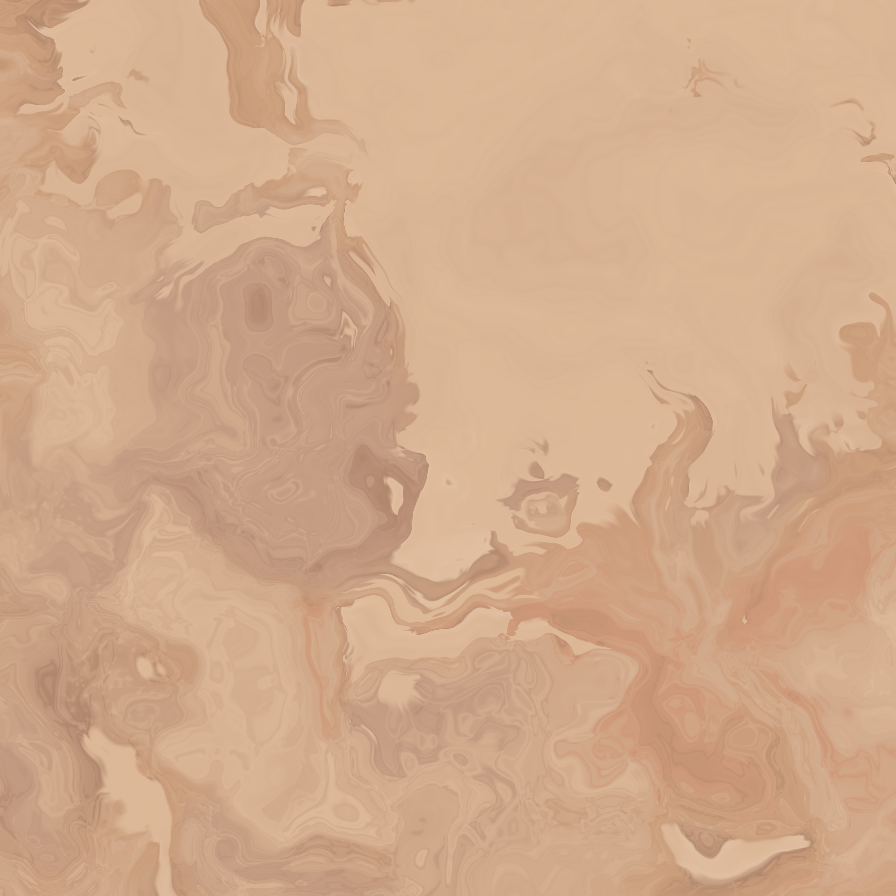
A Shadertoy shader for this texture:

```glsl
// Marbled sandstone: a smooth pale sand basin bordered by veined, weathered brown rock.
#define SCALE 3.2        // broad features per canvas
#define WARP 1.1         // strength of the swirling
#define SHORE_ROUGH 0.42 // raggedness of the basin edge
#define VEINS 6.0        // contour lines per unit of rock height
#define VEIN_INK 0.20    // contrast of the contour lines
#define ROCK_TONE 0.43   // mean darkness of the rock
#define RELIEF 0.62      // tonal range of the rock
#define RIM_DARK 0.36    // darkening along the basin edge

const vec3 CREAM = vec3(0.90, 0.78, 0.67);
const vec3 SAND  = vec3(0.865, 0.722, 0.595);
const vec3 TAN   = vec3(0.82, 0.67, 0.55);
const vec3 OCHRE = vec3(0.80, 0.625, 0.485);
const vec3 TAUPE = vec3(0.765, 0.61, 0.51);
const vec3 ROSE  = vec3(0.81, 0.60, 0.475);
const vec3 UMBER = vec3(0.69, 0.525, 0.425);

// Random unit vector for a lattice cell
vec2 cellGradient(vec2 cell) {
    uvec2 u = uvec2(ivec2(cell) + 4096);
    uint n = u.x * 374761u + u.y * 668265u;
    n = (n ^ (n >> 13)) * 127413u;
    n = (n ^ (n >> 15)) * 224683u;
    n ^= n >> 16;
    float angle = 6.28318 * float(n & 65535u) / 65536.0;
    return vec2(cos(angle), sin(angle));
}

// Gradient noise, about -1 to 1
float noise(vec2 p) {
    vec2 i = floor(p), f = p - i;
    vec2 s = f * f * f * (f * (f * 6.0 - 15.0) + 10.0);
    vec2 e = vec2(1.0, 0.0);
    float a = dot(cellGradient(i), f);
    float b = dot(cellGradient(i + e.xy), f - e.xy);
    float c = dot(cellGradient(i + e.yx), f - e.yx);
    float d = dot(cellGradient(i + e.xx), f - e.xx);
    return 1.5 * mix(mix(a, b, s.x), mix(c, d, s.x), s.y);
}

float fbm(vec2 p, int octaves) {
    float sum = 0.0, amp = 0.5;
    for (int i = 0; i < octaves; i++) {
        sum += amp * noise(p);
        p = mat2(1.6, 1.2, -1.2, 1.6) * p + 5.3;
        amp *= 0.5;
    }
    return sum;
}

vec2 fbm2(vec2 p, int octaves) {
    return vec2(fbm(p, octaves), fbm(p + vec2(31.7, 17.3), octaves));
}

// Thin smooth line wherever the field crosses a level
float contour(float field, float width) {
    float slope = fwidth(field);
    float gap = abs(fract(field) - 0.5);
    return (1.0 - smoothstep(0.0, width + slope, gap)) / (1.0 + 1.5 * slope);
}

// Signed depth of the wedge-shaped basin, positive inside
float basin(vec2 uv) {
    float west = 0.92 * (uv.x - 0.18 - 0.42 * (1.0 - uv.y));
    float south = 0.85 * (uv.y - 0.35 - 0.62 * (uv.x - 0.5));
    float north = 1.07 - uv.y;
    return min(min(west, south), north);
}

// Colour ladder from sand to umber
vec3 toneColor(float tone, vec3 middle) {
    vec3 c = mix(SAND, TAN, smoothstep(0.0, 0.36, tone));
    c = mix(c, middle, smoothstep(0.30, 0.62, tone));
    return mix(c, UMBER, smoothstep(0.58, 1.05, tone));
}

void mainImage(out vec4 fragColor, in vec2 fragCoord) {
    vec2 uv = fragCoord / iResolution.xy;

    // Swirled coordinates
    vec2 p = uv * SCALE;
    vec2 broad = p + WARP * fbm2(p + 3.1, 4);
    vec2 fine = broad + 0.55 * WARP * fbm2(broad * 2.2 + 11.0, 4);

    // Ragged basin edge with islands and inland pools
    float shore = basin(uv) + SHORE_ROUGH * fbm(fine * 1.3 + 21.0, 5);
    float pool = 0.3 * noise(broad * 1.1 + 47.0) - 0.19;
    shore = max(shore, pool + 0.05 * fbm(fine * 3.0, 3));
    float rock = 1.0 - smoothstep(-0.010, 0.012, shore);
    float depth = max(-shore, 0.0);

    // Rock relief, veins and speckled grit
    float height = fbm(fine * 1.9 + 8.0, 5);
    float busy = smoothstep(-0.30, 0.25, fbm(broad * 1.2 + 60.0, 2));
    float darkVein = contour(height * VEINS, 0.10);
    float paleVein = contour(height * VEINS * 0.7 + noise(fine * 2.0) + 0.3, 0.13);
    float gritZone = smoothstep(0.18, 0.38, fbm(broad * 1.5 + 75.0, 3));
    float grit = smoothstep(0.15, 0.55, noise(uv * 130.0)) * gritZone;
    float rockTone = ROCK_TONE + RELIEF * height + 0.35 * fbm(broad + 90.0, 3);
    rockTone += RIM_DARK * exp(-18.0 * depth) * (0.6 + 0.4 * busy);
    rockTone += VEIN_INK * (0.25 + 0.75 * busy) * (darkVein - 0.9 * paleVein);
    rockTone -= 0.16 * grit;

    // Regional hue: taupe to the south-west, rose to the south-east
    float hue = fbm(broad * 0.9 + 33.0, 3);
    float taupe = smoothstep(-0.15, 0.30, hue + 0.45 - length(uv - vec2(0.18, 0.25)));
    float rose = smoothstep(0.0, 0.35, 0.38 - hue - length(uv - vec2(0.9, 0.32)));
    vec3 middle = mix(mix(OCHRE, TAUPE, taupe), ROSE, rose);

    // Faint currents in the sand, cream glints near its edge
    float current = fbm(broad * 1.4 + 15.0, 3);
    float sandTone = 0.08 + 0.22 * current + 0.05 * contour(current * 7.0, 0.3);
    vec3 sand = toneColor(sandTone, TAN);
    float glint = exp(-30.0 * max(shore, 0.0)) * smoothstep(-0.1, 0.4, height);
    sand = mix(sand, CREAM, 0.7 * glint);

    vec3 color = mix(sand, toneColor(rockTone, middle), rock);
    fragColor = vec4(color, 1.0);
}
```
